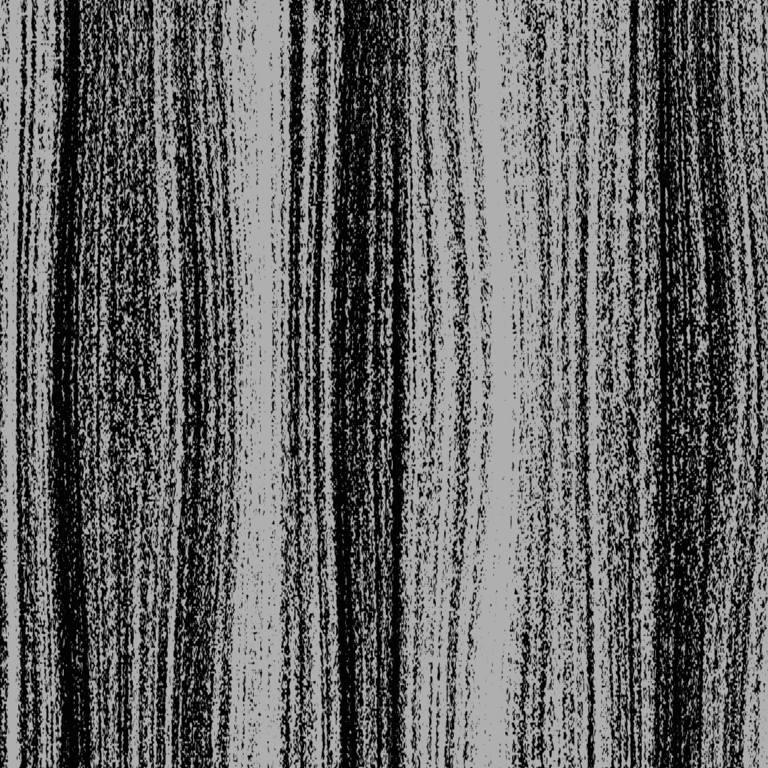
A three.js fragment shader for this texture:

```glsl
// Two-tone wood veneer: long hair-fine fibres, dark and pale bands, gently bowed.
// Stretched value noise is added to a band profile and cut at a threshold;
// a small grid of samples smooths the edges of the fibres.

#define INK vec3(0.01)
#define PALE vec3(0.685)
#define BASE_TONE 0.17
#define FIBRE_FREQ vec2(310.0, 1.6)
#define STRIPE_FREQ vec2(150.0, 0.8)
#define SPECK_FREQ vec2(800.0, 330.0)
#define BOW 0.008
#define WOBBLE 0.0016
#define EDGE 0.1
#define FOOTPRINT 0.002
#define TAU 6.2831853

varying vec2 vUv;

float hash(vec2 p) {
  return fract(sin(dot(p, vec2(12.9898, 78.233))) * 43758.5453);
}

float noise(vec2 p) {
  vec2 cell = floor(p);
  vec2 f = fract(p);
  f = f * f * (3.0 - 2.0 * f);
  float low = mix(hash(cell), hash(cell + vec2(1.0, 0.0)), f.x);
  float high = mix(hash(cell + vec2(0.0, 1.0)), hash(cell + vec2(1.0, 1.0)), f.x);
  return mix(low, high, f.y);
}

// Noise centred on zero
float grain(vec2 p) {
  return noise(p) - 0.5;
}

// Soft bump across the board
float band(float x, float centre, float width) {
  float d = (x - centre) / width;
  return exp(-d * d);
}

// Dark core with a lighter trail on its right
float darkFigure(float x, float centre) {
  return 0.42 * band(x, centre, 0.02) + 0.28 * band(x, centre + 0.05, 0.038);
}

// Bold stripes on the left of each dark core
float stripeZone(float x, float centre) {
  return band(x, centre - 0.055, 0.035);
}

// Bows the fibres symmetrically about mid height and adds small wobbles
vec2 bend(vec2 p) {
  float swell = -cos(TAU * (p.x - 0.087) / 0.355) + 0.7 * p.x;
  float shift = -BOW * cos(TAU * p.y) * swell;
  shift += WOBBLE * grain(p * vec2(22.0, 14.0));
  shift += 0.4 * WOBBLE * grain(p * vec2(150.0, 100.0));
  return vec2(p.x - shift, p.y);
}

// Local balance of pale wood against ink
float bandTone(float x) {
  float tone = BASE_TONE;
  tone -= darkFigure(x, 0.087) + darkFigure(x, 0.45) + darkFigure(x, 0.87);
  tone -= 0.26 * band(x, 0.25, 0.022);
  tone += 0.38 * band(x, 0.335, 0.026) + 0.4 * band(x, 0.65, 0.033);
  tone += 0.2 * band(x, 0.02, 0.012) + 0.22 * band(x, 0.795, 0.014);
  return tone;
}

// Share of pale wood at one point
float veneer(vec2 point) {
  vec2 p = bend(point);
  float bold = stripeZone(p.x, 0.087) + stripeZone(p.x, 0.45) + stripeZone(p.x, 0.87);
  float level = bandTone(p.x);
  level += 0.9 * grain(p * FIBRE_FREQ);
  level += (0.45 + 0.7 * bold) * grain(p * STRIPE_FREQ + 17.0);
  level += 1.15 * grain(p * SPECK_FREQ + 5.0);
  level += 0.4 * grain(p * SPECK_FREQ * vec2(0.8, 0.2) + 31.0);
  return smoothstep(-EDGE, EDGE, level);
}

void main() {
  float pale = 0.0;
  for (int i = 0; i < 4; i++) {
    for (int j = 0; j < 4; j++) {
      vec2 offset = (vec2(float(i), float(j)) - 1.5) / 4.0;
      pale += veneer(vUv + offset * FOOTPRINT);
    }
  }
  gl_FragColor = vec4(mix(INK, PALE, pale / 16.0), 1.0);
}
```
